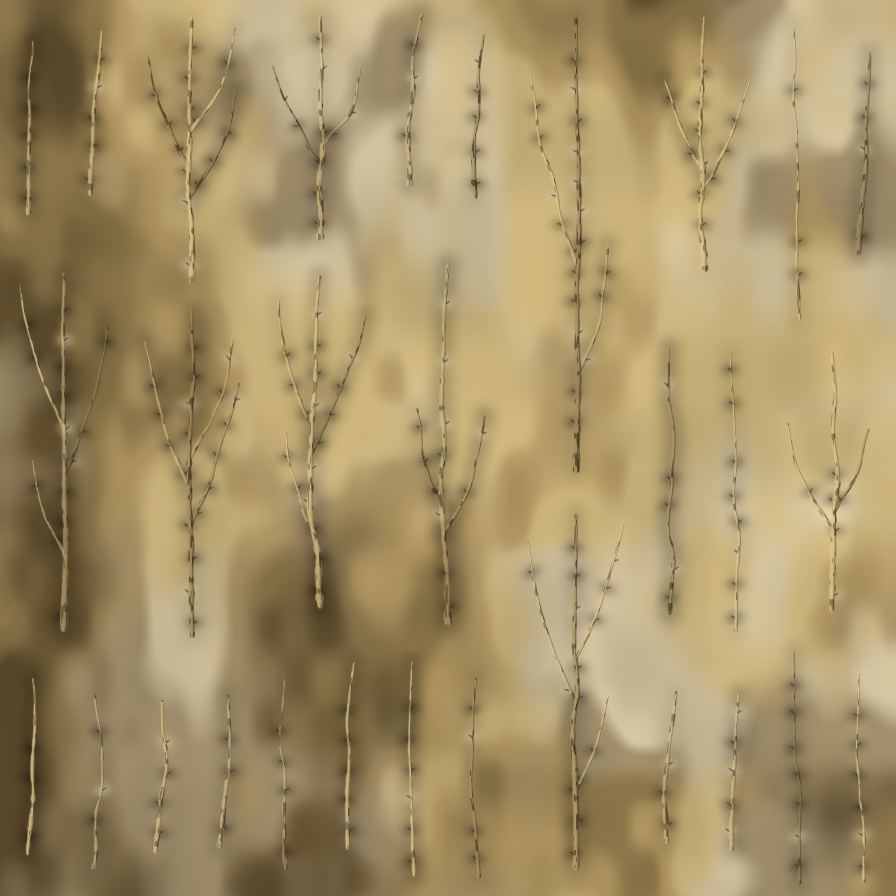
This texture is drawn by a three.js fragment shader. Its source:

```glsl
varying vec2 vUv;

const vec3 UMBER = vec3(0.36, 0.29, 0.17);
const vec3 OLIVE = vec3(0.52, 0.44, 0.27);
const vec3 OCHRE = vec3(0.67, 0.57, 0.37);
const vec3 SAND = vec3(0.78, 0.69, 0.47);
const vec3 TAUPE = vec3(0.60, 0.53, 0.40);
const vec3 PALE = vec3(0.80, 0.74, 0.60);
const vec3 BARK_LIGHT = vec3(0.88, 0.78, 0.54);
const vec3 BARK_DARK = vec3(0.22, 0.17, 0.09);
const vec2 BLOTCH_SCALE = vec2(6.6, 4.2);
const float TONE_CONTRAST = 2.0;
const float MOTTLE = 0.13;
const float COLUMNS = 7.0;
const float ROW_JITTER = 0.5;
const float STICK_RADIUS = 0.0027;
const float WOBBLE = 0.010;
const float BUD_SPACING = 0.034;
const vec2 HALO_SIZE = vec2(0.0105, 0.0078);
const float EDGE = 0.0011;
const float PI = 3.14159;

float hash(vec2 p) {
  return fract(sin(dot(p, vec2(127.1, 311.7))) * 43758.5453);
}

float noise(vec2 p) {
  vec2 i = floor(p), f = fract(p);
  f = f * f * f * (f * (f * 6.0 - 15.0) + 10.0);
  return mix(mix(hash(i), hash(i + vec2(1.0, 0.0)), f.x),
             mix(hash(i + vec2(0.0, 1.0)), hash(i + 1.0), f.x), f.y);
}

float fbm(vec2 p) {
  return 0.54 * noise(p) + 0.3 * noise(p * 2.1 + 17.3) + 0.16 * noise(p * 4.3 + 41.7);
}

// Blurred wash: a warm and a cool ramp, darker towards the left
vec3 wash(vec2 uv) {
  float tone = 0.54 + TONE_CONTRAST * (fbm(uv * BLOTCH_SCALE + 3.7) - 0.5);
  tone += 0.26 * (uv.x - 0.5);
  vec3 warm = mix(UMBER, OLIVE, smoothstep(-0.2, 0.16, tone));
  warm = mix(warm, OCHRE, smoothstep(0.16, 0.48, tone));
  warm = mix(warm, SAND, smoothstep(0.46, 0.76, tone));
  vec3 cool = mix(UMBER, TAUPE, smoothstep(-0.2, 0.3, tone));
  cool = mix(cool, PALE, smoothstep(0.5, 0.85, tone));
  float coolness = smoothstep(0.42, 0.68, fbm(uv * BLOTCH_SCALE * 0.9 + 71.0));
  return mix(warm, cool, coolness) * (1.0 + MOTTLE * (noise(uv * vec2(17.0, 12.0)) - 0.5));
}

// Sideways drift of a stick at fraction t of its length
float sway(float t, float len, float bend, float seed) {
  float wobble = noise(vec2(t * len * 20.0, seed)) - 0.5;
  return (bend + WOBBLE * wobble) * sin(PI * t);
}

void drawStick(inout vec3 color, vec2 p, vec2 a, vec2 b, float radius, float bend, float seed) {
  float len = length(b - a);
  vec2 dir = (b - a) / len;
  float along = dot(p - a, dir);
  float t = clamp(along / len, 0.0, 1.0);
  float side = dot(p - a, vec2(dir.y, -dir.x)) - sway(t, len, bend, seed);
  float r = radius * mix(1.0, 0.45, t) * (0.7 + 0.6 * noise(vec2(along * 130.0, seed)));
  float d = length(vec2(side, along - t * len)) - r;

  // Soft stain around the stick
  float stain = mix(-0.06, 0.2, hash(vec2(seed, 4.0)));
  color *= 1.0 - stain * exp(-d * d / 0.00016);

  // Buds with smoky halos
  float id = floor(along / BUD_SPACING);
  float kind = hash(vec2(id, seed));
  float inside = step(0.0, id) * step((id + 1.0) * BUD_SPACING, len);
  float present = inside * step(0.25, kind);
  float dirSign = hash(vec2(id + 0.5, seed)) < 0.5 ? -1.0 : 1.0;
  float shift = 0.2 * (hash(vec2(id, seed + 9.0)) - 0.5);
  vec2 q = vec2(side - dirSign * r, (fract(along / BUD_SPACING) - 0.5 - shift) * BUD_SPACING);
  vec2 spread = q / HALO_SIZE;
  float halo = present * exp(-dot(spread, spread));
  color = mix(color, kind > 0.8 ? PALE : color * 0.55, 0.55 * halo);
  vec2 tip = vec2(dirSign * 0.0034, 0.002);
  float budT = clamp(dot(q, tip) / dot(tip, tip), 0.0, 1.0);
  float bud = length(q - tip * budT) - 0.0012 * (1.0 - 0.6 * budT);
  color = mix(color, BARK_DARK, 0.6 * present * (1.0 - smoothstep(-EDGE, EDGE, bud)));

  // Bark lit from the left, with dark flecks
  vec3 light = mix(BARK_LIGHT, color, 0.15 + 0.45 * hash(vec2(seed, 2.0)));
  float fleck = smoothstep(0.55, 0.8, noise(vec2(side * 500.0 + seed, along * 130.0)));
  float shade = smoothstep(-0.1, 1.1, side / r);
  float gloom = 0.25 * step(0.7, hash(vec2(seed, 6.0)));
  vec3 bark = mix(light, BARK_DARK, clamp(gloom + 0.5 * shade + 0.45 * fleck, 0.0, 0.85));
  color = mix(color, bark, 1.0 - smoothstep(-EDGE, EDGE, d));
}

// Uneven height of the k-th row border in a column
float border(float k, float rows, float column) {
  float inner = step(0.5, k) * step(k, rows - 0.5);
  return (k + inner * ROW_JITTER * (hash(vec2(column, k + 0.4)) - 0.5)) / rows;
}

void main() {
  vec3 color = wash(vUv);

  // Each column holds two to four cells: a forked twig or a pair of sticks
  float column = floor(vUv.x * COLUMNS);
  float rows = 2.0 + floor(3.0 * hash(vec2(column, 5.3)));
  float row = floor(vUv.y * rows);
  if (vUv.y < border(row, rows, column)) row -= 1.0;
  else if (vUv.y > border(row + 1.0, rows, column)) row += 1.0;
  float bottom = border(row, rows, column);
  float height = border(row + 1.0, rows, column) - bottom;
  vec2 cell = vec2(column, row);
  vec2 p = vec2(vUv.x - (column + 0.5) / COLUMNS, vUv.y - bottom);
  float seed = 10.0 + 80.0 * hash(cell + 0.7);
  float bend = 0.018 * (hash(cell + 3.1) - 0.5);

  if (hash(cell + 8.9) < smoothstep(0.18, 0.48, height)) {
    float base = 0.015 + 0.02 * hash(cell + 1.9);
    float len = height - base - 0.02;
    float first = hash(cell + 6.1) < 0.5 ? -1.0 : 1.0;
    for (int i = 0; i < 3; i++) {
      float n = float(i);
      float h = hash(cell + 12.3 + n);
      if (n > 1.5 && h < 0.5) continue;
      float s = first * (mod(n, 2.0) < 0.5 ? 1.0 : -1.0);
      float t = 0.2 + 0.13 * n + 0.14 * h;
      vec2 start = vec2(sway(t, len, bend, seed), base + t * len);
      vec2 end = vec2(s * (0.034 + 0.02 * h), base + len * min(t + 0.26 + 0.2 * h, 0.97));
      drawStick(color, p, start, end, STICK_RADIUS * 0.75, s * 0.007, seed + 7.0 + n);
    }
    drawStick(color, p, vec2(0.0, base), vec2(0.0, base + len), STICK_RADIUS * 1.35, bend, seed);
  } else {
    float s = p.x < 0.0 ? -1.0 : 1.0;
    float h = hash(cell + s * 0.37);
    vec2 start = vec2(s * 0.036 - 0.007 * h, height * (0.04 + 0.22 * h));
    vec2 end = vec2(s * 0.036 + 0.014 * (h - 0.5), height * (0.8 + 0.15 * hash(cell + s * 0.61)));
    drawStick(color, p, start, end, STICK_RADIUS * (0.6 + 0.6 * h), bend * 0.8, seed + s * 3.0);
  }

  gl_FragColor = vec4(color, 1.0);
}
```
